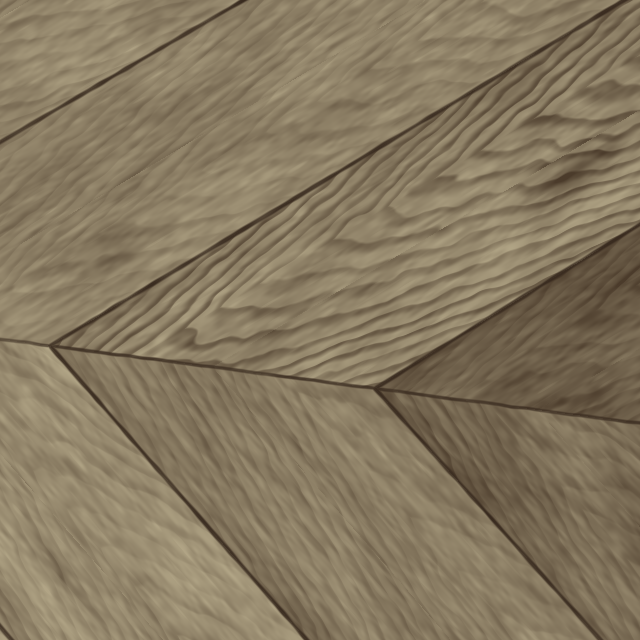
Write a three.js fragment shader that draws this texture.

```glsl
// Weathered oak chevron floor: two fans of planks meet on a slanted spine.
// Each plank gets its own tone, nested cathedral rings from a warped V field,
// stretched-noise fibres, and dark worn joints.
#define SPINE_START 0.470
#define SPINE_SLOPE -0.1315
#define FIRST_JOINT 0.078
#define PLANK_PITCH 0.508
#define JOINT_HALF_WIDTH 0.0026
#define RING_SPACING 0.095
#define FIBRE_STRENGTH 0.38
#define DARK_OAK vec3(0.34, 0.28, 0.21)
#define PALE_OAK vec3(0.65, 0.60, 0.485)
#define JOINT_COLOR vec3(0.22, 0.165, 0.12)

varying vec2 vUv;

float hash(vec2 p) {
  return fract(sin(dot(p, vec2(127.1, 311.7))) * 43758.5453);
}

float noise(vec2 p) {
  vec2 i = floor(p), f = fract(p);
  f = f * f * (3.0 - 2.0 * f);
  return mix(mix(hash(i), hash(i + vec2(1.0, 0.0)), f.x),
             mix(hash(i + vec2(0.0, 1.0)), hash(i + vec2(1.0, 1.0)), f.x), f.y);
}

float fbm(vec2 p) {
  float sum = 0.0, gain = 0.5;
  for (int i = 0; i < 4; i++) {
    sum += gain * noise(p);
    p = p * 2.03 + 17.3;
    gain *= 0.5;
  }
  return sum;
}

// Plank number where a joint of this slope through p would meet the spine
float plankCoord(vec2 p, float slope) {
  float x = (SPINE_START - p.y + slope * p.x) / (slope - SPINE_SLOPE);
  return (x - FIRST_JOINT) / PLANK_PITCH;
}

// Dark growth lines: V contours steep on one side, bowed on the other
float growthRings(vec2 local, float centre, vec2 seed) {
  float a = local.y - centre;
  float arm = a < 0.0 ? -5.2 * a : 1.5 * a + 9.0 * a * a;
  float warp = 0.13 * (fbm(local * vec2(8.0, 15.0) + seed) - 0.5)
             + 0.035 * (noise(local * vec2(26.0, 42.0) + seed) - 0.5);
  float rings = (local.x - arm + warp) / RING_SPACING;
  float r = fract(rings);
  float line = smoothstep(0.35, 0.82, r) * (1.0 - smoothstep(0.86, 1.0, r));
  return line * (0.55 + 0.45 * hash(vec2(floor(rings), seed.x)));
}

// Soft elongated blemish lying along the grain
float stain(vec2 p, vec2 centre, vec2 grain, vec2 size) {
  vec2 d = p - centre;
  vec2 q = vec2(dot(d, grain), dot(d, vec2(grain.y, -grain.x))) / size;
  return exp(-dot(q, q));
}

float jointMask(float d, float halfWidth) {
  return 1.0 - smoothstep(halfWidth * 0.4, halfWidth * 1.9, abs(d));
}

void main() {
  vec2 p = vUv;
  float spine = (p.y - SPINE_START - SPINE_SLOPE * p.x) / length(vec2(1.0, SPINE_SLOPE));
  float upper = step(0.0, spine);

  // Joints fan slightly, so refine the slope once from a first estimate
  float slope = mix(-1.145, 0.602, upper);
  float k = plankCoord(p, slope);
  slope += mix(0.03, 0.018, upper) * floor(k + 0.5);
  k = plankCoord(p, slope);
  float id = floor(k);
  float span = PLANK_PITCH * abs(slope - SPINE_SLOPE) / length(vec2(1.0, slope));
  vec2 grain = normalize(vec2(1.0, slope));
  vec2 local = vec2(dot(p, grain), fract(k) * span);
  vec2 seed = vec2(id * 7.3 + upper * 31.0, id * 3.1 + 5.0);

  // Plank tone and broad patches
  float tone = mix(0.69 - 0.20 * id, 0.76 - 0.40 * step(0.5, id), upper);
  tone += 0.55 * (fbm(local * vec2(5.0, 12.0) + seed) - 0.47);

  // Rings are bold on one plank and faint on the others
  float figured = upper * (1.0 - step(0.5, abs(id)));
  float centre = mix(span * (0.2 + 0.6 * hash(seed)), 0.27 * span, figured);
  float ringFade = 0.6 + 0.4 * noise(local * vec2(7.0, 16.0) + seed + 9.0);
  float rings = growthRings(local, centre, seed);
  tone -= rings * ringFade * mix(0.25, 0.72, figured);
  tone += figured * 0.05;

  // Fibres and short pale pores
  float fibre = noise(local * vec2(14.0, 120.0) + seed) - 0.5;
  float fleck = noise(local * vec2(55.0, 190.0) + seed) - 0.5;
  float pores = smoothstep(0.72, 0.95, noise(local * vec2(24.0, 150.0) - seed));
  tone += FIBRE_STRENGTH * (0.65 * fibre + 0.6 * fleck) + 0.10 * pores;

  // Knot on the figured plank and a streak on the pale one
  float rough = 0.6 + 0.8 * noise(local * vec2(30.0, 110.0));
  tone -= 0.45 * rough * upper * stain(p, vec2(0.89, 0.725), grain, vec2(0.085, 0.025));
  tone -= 0.40 * rough * (1.0 - upper) * stain(p, vec2(0.085, 0.115), grain, vec2(0.075, 0.014));

  // Grime on the trailing side of each joint, bright worn lip on the other
  float after = local.y, before = span - local.y;
  tone -= 0.20 * exp(-after * 26.0);
  tone += 0.10 * exp(-before * 90.0);
  vec3 color = mix(DARK_OAK, PALE_OAK, clamp(tone, -0.15, 1.14));

  // Joints with uneven wear
  float wear = 0.72 + 0.28 * noise(p * 34.0);
  float wobble = 0.0016 * (noise(p * 45.0) - 0.5);
  float joint = jointMask(min(after, before) + wobble, JOINT_HALF_WIDTH);
  float seam = jointMask(spine + wobble, JOINT_HALF_WIDTH * 0.85);
  seam *= mix(0.65, 0.9, smoothstep(0.04, 0.09, p.x));
  color = mix(color, JOINT_COLOR, max(joint, seam) * wear);

  gl_FragColor = vec4(color, 1.0);
}
```
